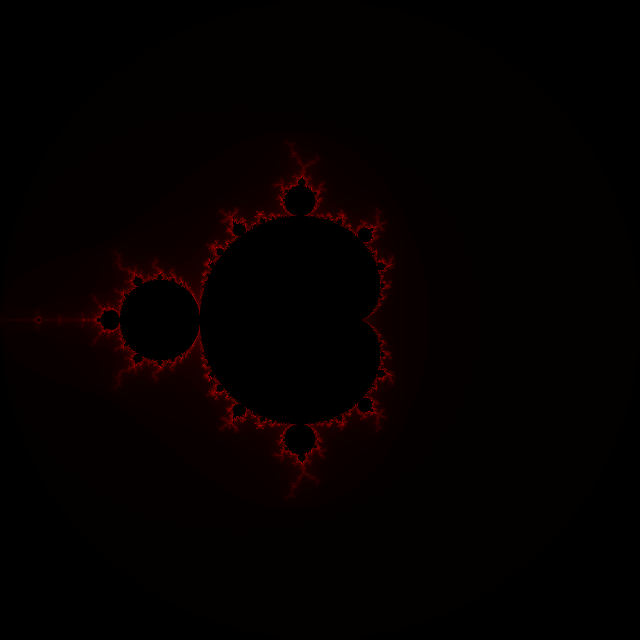
Reproduce this background procedurally as a Shadertoy shader.

```glsl
const int MAX_STEPS = 100;
const int SAMPLES_PER_AXIS = 2;
const float VIEW_WIDTH = 4.0;
const float ESCAPE_RADIUS = 2.0;
const vec3 GLOW_COLOR = vec3(1.0, 0.0, 0.0);

vec2 complexSquare(vec2 z) {
    return vec2(z.x * z.x - z.y * z.y, 2.0 * z.x * z.y);
}

// Fraction of the step budget used before escape; zero inside the set
float escapeGlow(vec2 c, float escapeRadius) {
    vec2 z = vec2(0.0);
    for (int i = 0; i < MAX_STEPS; i++) {
        z = complexSquare(z) + c;
        if (dot(z, z) > escapeRadius * escapeRadius) {
            return float(i) / float(MAX_STEPS);
        }
    }
    return 0.0;
}

// Canvas position to the complex plane, with zero at the center
vec2 toPlane(vec2 position, vec2 canvasSize, float viewWidth) {
    return (position - 0.5 * canvasSize) * viewWidth / min(canvasSize.x, canvasSize.y);
}

void mainImage(out vec4 fragColor, in vec2 fragCoord) {
    float glow = 0.0;

    // Average a grid of samples to smooth the fine filaments
    for (int y = 0; y < SAMPLES_PER_AXIS; y++) {
        for (int x = 0; x < SAMPLES_PER_AXIS; x++) {
            vec2 offset = (vec2(x, y) + 0.5) / float(SAMPLES_PER_AXIS) - 0.5;
            vec2 c = toPlane(fragCoord + offset, iResolution.xy, VIEW_WIDTH);
            glow += escapeGlow(c, ESCAPE_RADIUS);
        }
    }
    glow /= float(SAMPLES_PER_AXIS * SAMPLES_PER_AXIS);

    fragColor = vec4(GLOW_COLOR * glow, 1.0);
}
```
